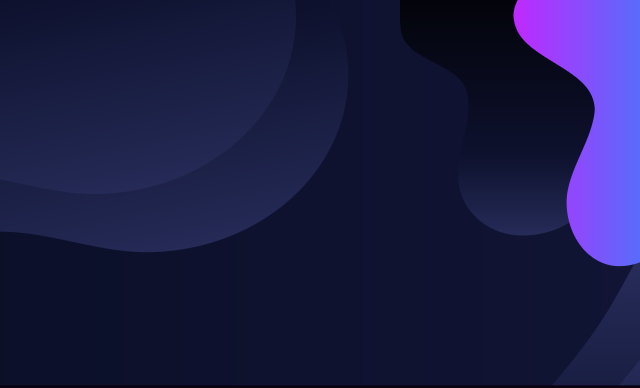
A Shadertoy shader for this background:

```glsl
#define ASPECT 1.648
#define NIGHT_LEFT vec3(0.045, 0.062, 0.162)
#define NIGHT_RIGHT vec3(0.066, 0.080, 0.205)
#define SHADE vec3(0.052, 0.067, 0.178)
#define SLATE vec3(0.148, 0.168, 0.345)
#define INK vec3(0.010, 0.014, 0.040)
#define MAGENTA vec3(0.75, 0.16, 1.00)
#define AZURE vec3(0.35, 0.42, 0.98)
#define FOOT vec3(0.035, 0.010, 0.075)
#define SAIL_SHIFT vec2(0.135, 0.150)
#define SLOPE_SHIFT vec2(0.172, 0.215)

// Smooth coverage of the region where the field is negative
float cover(float field) {
    float width = length(vec2(dFdx(field), dFdy(field)));
    return clamp(0.5 - field / max(width, 1e-6), 0.0, 1.0);
}

// S-curve whose steepness grows with k
float sigmoid(float a, float b, float x, float k) {
    float t = clamp((x - a) / (b - a), 0.0, 1.0);
    float rise = pow(t, k);
    return rise / (rise + pow(1.0 - t, k));
}

// Rounded sail: an ellipse on the right, a gentle shelf on the left
float sail(vec2 p) {
    const vec2 centre = vec2(0.376, 0.193);
    const vec2 radii = vec2(0.521, 0.457);
    if (p.x < centre.x)
        return p.y - mix(0.597, centre.y + radii.y, smoothstep(0.0, centre.x, p.x));
    return (length((p - centre) / radii) - 1.0) * radii.y;
}

vec3 sailColour(vec2 p) {
    float t = (p.y + 0.2 * p.x - 0.177) / 0.579;
    return mix(SHADE, SLATE, clamp(t, 0.0, 1.0));
}

// Hanging drip: wavy left edge closed by an elliptical tip
float drip(vec2 p, float left, float bulge, float tuck, float turn, vec2 radii, float k) {
    if (p.y < turn) {
        float edge = left + bulge * sigmoid(0.032, 0.291, p.y, k)
                   - tuck * smoothstep(0.272, turn, p.y);
        return edge - p.x;
    }
    vec2 q = p - vec2(left + bulge - tuck + radii.x, turn);
    if (q.x > 0.0) q.x /= 1.17;
    return (length(q / radii) - 1.0) * radii.x;
}

// Rising band in the lower right corner
float slope(vec2 p) {
    float rise = 0.994 - p.y;
    return 1.421 + 0.69 * rise + 0.013 * sin(11.1 * rise) - p.x;
}

vec3 slopeColour(float depth) {
    return mix(SHADE, SLATE, clamp(1.0 - (depth - 0.708) / 0.571, 0.0, 1.0));
}

void mainImage(out vec4 fragColor, in vec2 fragCoord) {
    // Height is one unit, y runs downward from the top
    vec2 uv = fragCoord / iResolution.xy;
    vec2 p = vec2(uv.x * ASPECT, 1.0 - uv.y);
    vec3 colour = mix(NIGHT_LEFT, NIGHT_RIGHT, uv.x);

    // Two nested sails, back then front
    for (int i = 0; i < 2; i++) {
        vec2 q = p + SAIL_SHIFT * float(i);
        colour = mix(colour, sailColour(q), cover(sail(q)));
    }

    // Two nested slopes
    for (int i = 0; i < 2; i++) {
        vec2 shift = SLOPE_SHIFT * float(i);
        float field = slope(p - vec2(shift.x, 0.0));
        colour = mix(colour, slopeColour(p.y - shift.y), cover(field));
    }

    // Dark drip, black at the top and slate at the tip
    vec3 dark = mix(INK, SHADE, clamp(p.y / 0.397, 0.0, 1.0));
    dark = mix(dark, SLATE, clamp((p.y - 0.397) / 0.210, 0.0, 1.0));
    float darkDrip = drip(p, 1.030, 0.176, 0.026, 0.455, vec2(0.165, 0.152), 2.8);
    colour = mix(colour, dark, cover(darkDrip));

    // Bright drip, curling back at the top
    float curl = 0.011 * pow(max(1.0 - p.y / 0.043, 0.0), 2.0);
    vec2 q = p - vec2(curl, 0.0);
    float brightDrip = drip(q, 1.322, 0.210, 0.073, 0.521, vec2(0.135, 0.165), 2.0);
    vec3 bright = mix(MAGENTA, AZURE, clamp((p.x - 1.322) / 0.326, 0.0, 1.0));
    colour = mix(colour, bright, cover(brightDrip));

    // Thin dark foot
    colour = mix(colour, FOOT, cover(0.993 - p.y));
    fragColor = vec4(colour, 1.0);
}
```
